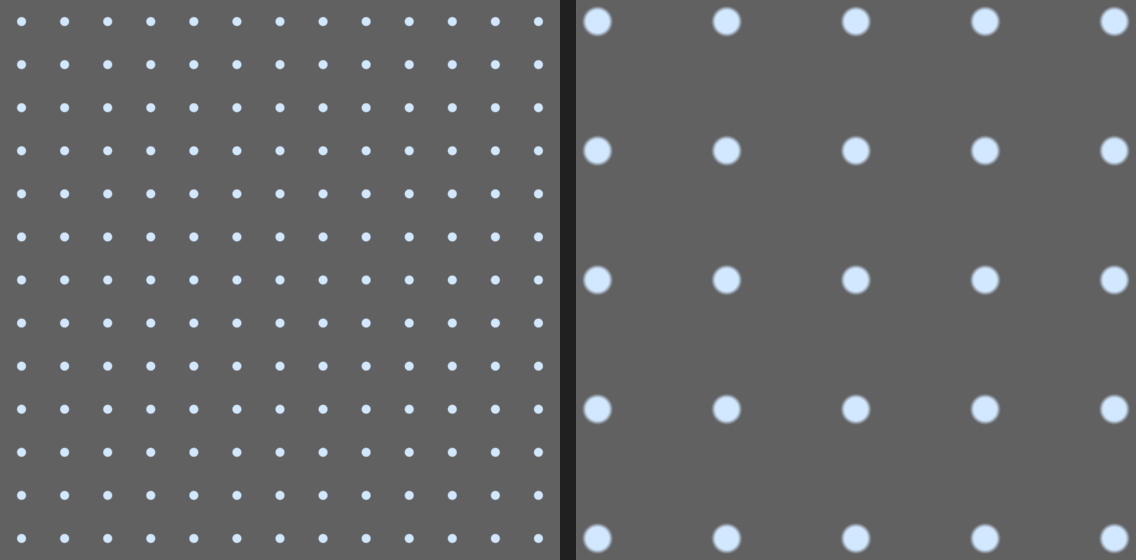
Left: the whole. Right: its middle third, enlarged.
Give the GLSL for this pattern, as a Shadertoy shader.

```glsl
// Square grid of small pale blue round dots on a flat grey ground.
#define REPEATS 13.0
#define DOT_RADIUS 0.104   // in cell widths
#define EDGE_SOFTNESS 0.022 // half width of the dot edge, in cell widths
#define GROUND_COLOR vec3(0.38, 0.38, 0.38)
#define DOT_COLOR vec3(0.82, 0.91, 1.0)

// Signed distance to the dot at the centre of the repeating cell
float dotDistance(vec2 cellPos) {
    return length(fract(cellPos) - 0.5) - DOT_RADIUS;
}

void mainImage(out vec4 fragColor, in vec2 fragCoord) {
    // A whole number of cells spans the canvas, so the edges join
    vec2 cellPos = fragCoord / iResolution.xy * REPEATS;

    // Soft dot edge, never narrower than the pixel footprint
    float pixelSize = REPEATS / min(iResolution.x, iResolution.y);
    float softness = max(EDGE_SOFTNESS, 0.7 * pixelSize);
    float coverage = 1.0 - smoothstep(-softness, softness, dotDistance(cellPos));

    fragColor = vec4(mix(GROUND_COLOR, DOT_COLOR, coverage), 1.0);
}
```
